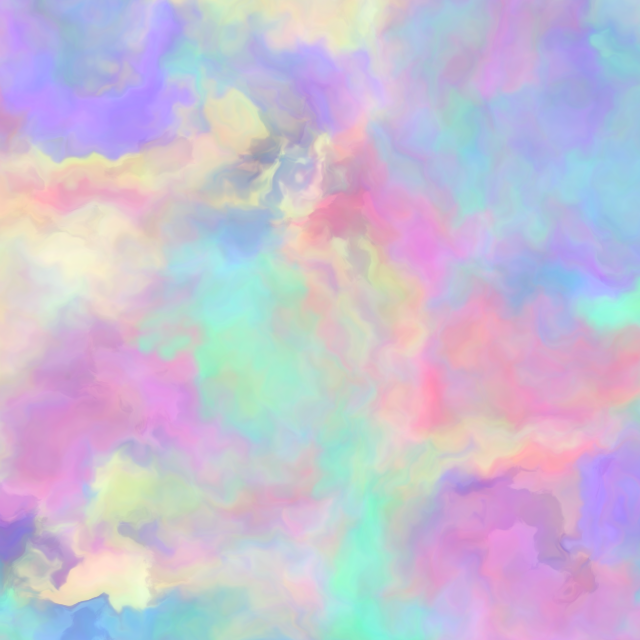
Write a Shadertoy shader that draws this texture.

```glsl
// Pastel watercolour clouds: warped noise fields compete to tint soft, mottled patches.

const int   TINTS        = 6;
const int   OCTAVES      = 6;
const float PATCH_SCALE  = 2.3;   // patches across the canvas
const float WARP         = 0.36;  // how far outlines are pushed around
const float CURL         = 0.15;  // billows along the outlines
const float CURL_SCALE   = 5.0;
const float SOFT_EDGE    = 7.0;   // blend steepness in hazy areas
const float CRISP_EDGE   = 19.0;  // blend steepness in sharp areas
const float MOTTLE       = 0.115; // fine colour variation
const float CLOUD_LIGHT  = 0.05;  // broad light and dark variation
const float RIM_DEPTH    = 0.55;  // pigment gathered along crisp outlines
const float BLOTCH_DEPTH = 0.50;  // rounded stains in crisp areas
const vec3  RIM_TINT     = vec3(0.72, 0.66, 0.92);
const vec3  BLOTCH_TINT  = vec3(0.84, 0.78, 0.92);

const vec3 SKY    = vec3(0.58, 0.74, 0.90);
const vec3 MINT   = vec3(0.59, 0.91, 0.82);
const vec3 CREAM  = vec3(0.91, 0.89, 0.77);
const vec3 ORCHID = vec3(0.86, 0.65, 0.84);
const vec3 ROSE   = vec3(0.93, 0.63, 0.74);
const vec3 LILAC  = vec3(0.71, 0.60, 0.96);

// Unit gradient from an integer hash of the lattice cell
vec2 gradientAt(vec2 cell) {
    uvec2 q = uvec2(ivec2(cell)) * uvec2(1597334673u, 3812015801u);
    uint h = q.x ^ q.y;
    h = (h ^ (h >> 15)) * 2246822519u;
    h = (h ^ (h >> 13)) * 3266489917u;
    float angle = float((h ^ (h >> 16)) & 65535u) * 6.28318 / 65536.0;
    return vec2(cos(angle), sin(angle));
}

float gradientNoise(vec2 p) {
    vec2 cell = floor(p), f = p - cell;
    vec2 u = f * f * f * (f * (f * 6.0 - 15.0) + 10.0);
    vec2 e = vec2(1.0, 0.0);
    float a = dot(gradientAt(cell), f);
    float b = dot(gradientAt(cell + e.xy), f - e.xy);
    float c = dot(gradientAt(cell + e.yx), f - e.yx);
    float d = dot(gradientAt(cell + e.xx), f - e.xx);
    return mix(mix(a, b, u.x), mix(c, d, u.x), u.y);
}

float fbm(vec2 p) {
    const mat2 TURN = mat2(0.8, 0.6, -0.6, 0.8);
    float sum = 0.0, amp = 1.0;
    for (int i = 0; i < OCTAVES; i++) {
        sum += amp * gradientNoise(p);
        p = TURN * p * 2.03 + 11.7;
        amp *= 0.5;
    }
    return sum;
}

// Rounded lobes with creases between them
float billow(vec2 p) {
    return abs(gradientNoise(p)) + 0.5 * abs(gradientNoise(p * 2.1 + 5.3));
}

void mainImage(out vec4 fragColor, in vec2 fragCoord) {
    vec2 uv = fragCoord / min(iResolution.x, iResolution.y);
    vec2 p = uv * PATCH_SCALE + 3.1;

    // Warp the plane: broad drift, then small curls
    vec2 w = p + WARP * vec2(fbm(p + 21.4), fbm(p + 57.9));
    vec2 lobes = p * CURL_SCALE;
    w += CURL * (vec2(billow(lobes), billow(lobes + 33.0)) - 0.3);

    // Each tint has its own field; the strongest one wins smoothly
    vec3 tints[TINTS] = vec3[TINTS](SKY, MINT, CREAM, ORCHID, ROSE, LILAC);
    float shares[TINTS] = float[TINTS](0.0, 0.06, 0.06, 0.01, 0.0, -0.03);
    float crispness = smoothstep(-0.05, 0.4, gradientNoise(p * 1.3 + 71.0));
    float steepness = mix(SOFT_EDGE, CRISP_EDGE, crispness);
    vec3 color = vec3(0.0);
    float total = 0.0, squares = 0.0;
    for (int i = 0; i < TINTS; i++) {
        float field = fbm(w * 0.95 + float(i) * vec2(17.3, 41.9)) + shares[i];
        float weight = exp(steepness * field);
        color += weight * tints[i];
        total += weight;
        squares += weight * weight;
    }
    color /= total;

    // Fine mottling per channel and broad light variation
    vec2 m = mix(p, w, 0.5) * 4.0;
    vec3 mottle = vec3(fbm(m + 8.0), fbm(m + 91.0), fbm(m + 143.0));
    color += MOTTLE * mottle;
    color += CLOUD_LIGHT * fbm(w * 2.2 + 210.0);

    // Pigment pooled where two tints meet, in broken stretches
    float rim = smoothstep(0.25, 0.6, 1.0 - squares / (total * total));
    float broken = smoothstep(0.0, 0.35, gradientNoise(p * 2.2 + 119.0));
    color *= mix(vec3(1.0), RIM_TINT, RIM_DEPTH * rim * broken * crispness);

    // Rounded stains scattered through the crisp areas
    float blotch = smoothstep(0.18, 0.34, fbm(m * 0.9 + 167.0));
    color *= mix(vec3(1.0), BLOTCH_TINT, BLOTCH_DEPTH * blotch * crispness);

    // Slight saturation lift to offset the blending
    float grey = dot(color, vec3(0.3333));
    color = mix(vec3(grey), color, 1.12);
    fragColor = vec4(clamp(color + 0.005, 0.0, 1.0), 1.0);
}
```
